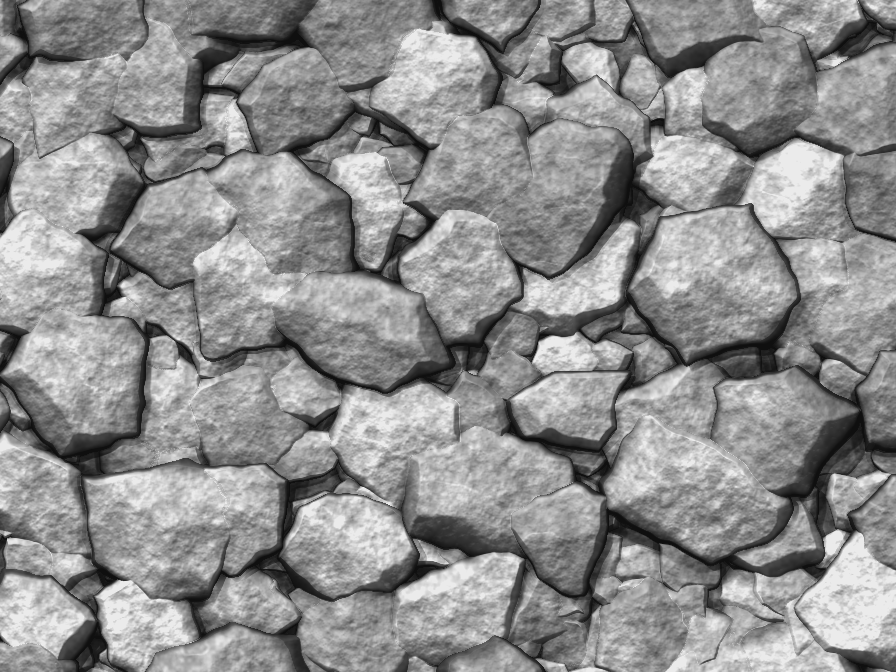
Reproduce this texture procedurally as a Shadertoy shader.

```glsl
// A heap of broken grey stones. Each stone is a faceted height field made by
// intersecting random planes; two scattered layers are stacked over grit, then
// lit from the upper left with sampled occlusion and a mottled rock surface.

float hash(vec2 p) {
    vec3 q = fract(p.xyx * vec3(0.1031, 0.1030, 0.0973));
    q += dot(q, q.yzx + 33.33);
    return fract((q.x + q.y) * q.z);
}

float noise(vec2 p) {
    vec2 i = floor(p), f = fract(p);
    f = f * f * (3.0 - 2.0 * f);
    return mix(mix(hash(i), hash(i + vec2(1, 0)), f.x),
               mix(hash(i + vec2(0, 1)), hash(i + vec2(1, 1)), f.x), f.y);
}

float fbm(vec2 p) {
    float sum = 0.0, amp = 0.53;
    for (int i = 0; i < 4; i++) {
        sum += amp * noise(p);
        p = mat2(1.6, 1.2, -1.2, 1.6) * p + 7.3;
        amp *= 0.5;
    }
    return sum;
}

float smoothMin(float a, float b, float k) {
    float h = max(k - abs(a - b), 0.0) / k;
    return min(a, b) - h * h * k * 0.25;
}

// Faceted lump of about unit radius: bevelled sides cut by tilted top planes
float stoneHeight(vec2 q, vec2 seed) {
    float h = (1.15 - length(q)) * 3.0;
    for (int i = 0; i < 6; i++) {
        vec2 s = seed + float(i) * vec2(5.31, 2.17);
        float a = 6.2832 * (float(i) + 0.75 * hash(s)) / 6.0;
        float reach = 0.74 + 0.3 * hash(s + 11.7);
        float slope = mix(1.1, 4.0, hash(s + 23.9));
        h = smoothMin(h, (reach - dot(q, vec2(cos(a), sin(a)))) * slope, 0.07);
    }
    for (int i = 0; i < 3; i++) {
        vec2 s = seed + 41.3 + float(i) * vec2(3.7, 8.9);
        vec2 tilt = vec2(hash(s), hash(s + 17.1)) - 0.5;
        h = smoothMin(h, 0.45 + 0.15 * hash(s + 29.3) + dot(q, tilt), 0.06);
    }
    return h;
}

// Stacks one grid of stones; heap holds height, tone and edge shade
void addStones(vec2 p, float scale, float base, float lift, float salt, inout vec3 heap) {
    vec2 g = p * scale, cell = floor(g);
    for (int j = -1; j <= 1; j++)
    for (int i = -1; i <= 1; i++) {
        vec2 id = cell + vec2(i, j), seed = id + salt;
        vec2 jitter = vec2(hash(seed + 3.1), hash(seed + 9.7)) - 0.5;
        float radius = mix(0.54, 0.86, hash(seed + 15.3));
        vec2 q = (g - id - 0.5 - 0.65 * jitter) / radius;
        if (dot(q, q) > 1.7) continue;
        float a = 6.2832 * hash(seed + 21.9);
        q = mat2(cos(a), sin(a), -sin(a), cos(a)) * q;
        q.y *= mix(1.0, 1.45, hash(seed + 33.7));
        float h = stoneHeight(q, seed);
        float edge = smoothstep(-0.06, 0.14, h);
        h = h < 0.0 ? h * 6.0 : h;
        float z = base + lift * hash(seed + 47.1) + h * radius / scale;
        float tone = mix(0.53, 0.79, hash(seed + 55.9));
        tone += 0.16 * step(0.91, hash(seed + 63.3));
        float cover = smoothstep(-0.002, 0.002, z - heap.x);
        heap = vec3(max(heap.x, z), mix(heap.yz, vec2(tone, edge), cover));
    }
}

vec3 stoneHeap(vec2 p) {
    vec3 heap = vec3(0.012 * noise(p * 45.0) - 0.012, 0.48, 0.9);
    addStones(p, 14.0, -0.008, 0.03, 91.0, heap);
    addStones(p, 6.4, 0.0, 0.1, 27.0, heap);
    return heap;
}

void mainImage(out vec4 fragColor, in vec2 fragCoord) {
    vec2 p = fragCoord / iResolution.y;

    // Rough outlines come from a small warp of the plane
    vec2 w = p + 0.022 * (vec2(noise(p * 13.0), noise(p * 13.0 + 40.0)) - 0.5);
    w += 0.007 * (vec2(noise(p * 50.0), noise(p * 50.0 + 70.0)) - 0.5);
    vec3 heap = stoneHeap(w);

    // Slope of the facets plus the pitted rock surface
    vec2 e = vec2(0.002, 0.0);
    vec2 slope = vec2(stoneHeap(w + e).x, stoneHeap(w + e.yx).x) - heap.x;
    float pits = fbm(p * 45.0);
    vec2 pitSlope = vec2(fbm((p + e) * 45.0), fbm((p + e.yx) * 45.0)) - pits;
    slope = (0.6 * slope + 0.009 * pitSlope) / e.x;
    vec3 normal = normalize(vec3(-slope, 1.0));
    vec3 light = normalize(vec3(-0.3, 0.65, 0.75));
    float diffuse = max(dot(normal, light), 0.0);

    // Higher neighbours shade the gaps, most of all those toward the light
    float occlusion = 0.0;
    for (int k = 0; k < 8; k++) {
        float a = 2.4 * float(k), reach = 0.008 + 0.005 * float(k);
        vec2 dir = vec2(cos(a), sin(a));
        float rise = stoneHeap(w + dir * reach).x - heap.x - 0.3 * reach;
        occlusion += clamp(rise / (2.0 * reach), 0.0, 1.0) * (1.0 + 0.7 * dot(dir, light.xy)) / 8.0;
    }
    float open = 1.0 - 0.85 * smoothstep(0.0, 0.75, occlusion);

    // Speckle, pale crusts and thin veins, shifted from stone to stone
    vec2 m = p + heap.y * 30.0;
    float tone = heap.y * (1.0 + 0.5 * (pits - 0.5) + 0.24 * (noise(p * 170.0) - 0.5));
    tone += 0.13 * smoothstep(0.55, 0.75, fbm(m * 10.0));
    float vein = abs(fbm(m * vec2(7.0, 13.0)) - 0.5);
    tone += 0.1 * smoothstep(0.03, 0.0, vein) * smoothstep(0.4, 0.7, noise(m * 9.0));

    float grey = tone * (0.35 + 0.82 * diffuse) * open * mix(0.4, 1.0, heap.z);
    fragColor = vec4(vec3(clamp(grey + 0.03, 0.06, 0.92)), 1.0);
}
```
